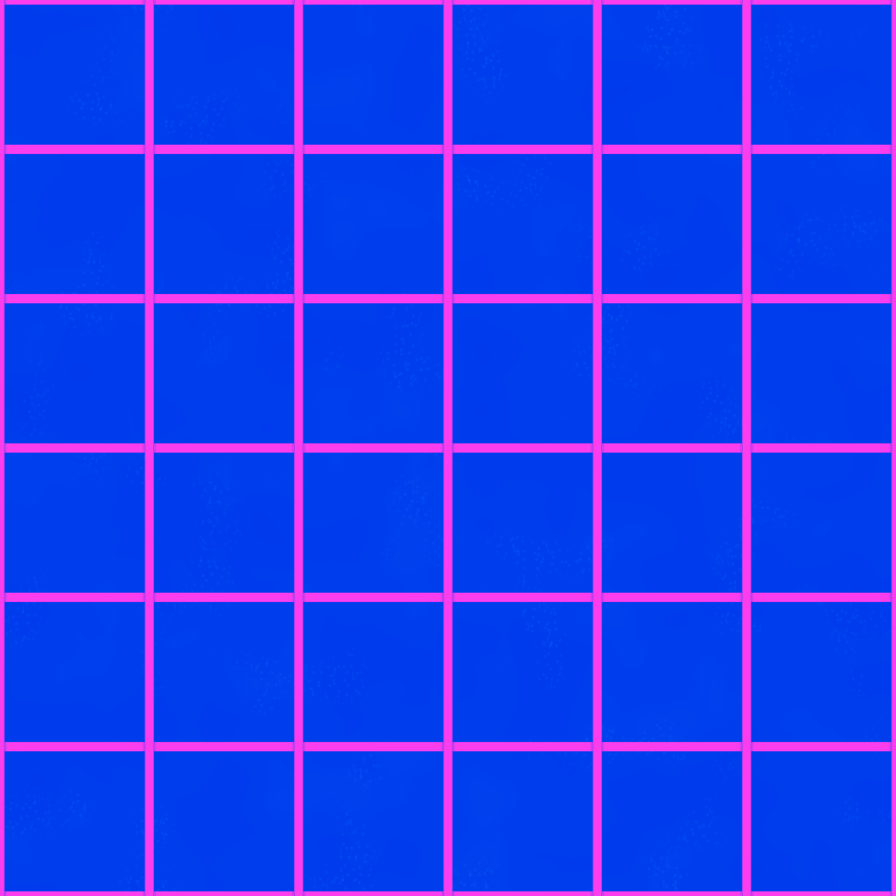
Give the GLSL for this pattern, as a three.js fragment shader.

```glsl
// Blue square tiles with magenta grid lines and faint surface wear.
#define REPEATS 6.0
#define HALF_LINE 0.031
#define HALF_CORE 0.025
#define SOFT 0.005
#define SHADE_REACH 0.055
#define BLUE vec3(0.0, 0.240, 0.93)
#define PINK vec3(0.99, 0.24, 0.93)
#define EDGE vec3(0.72, 0.24, 0.93)
#define MOTTLE 0.009
#define TILE_TONE 0.006
#define WEAR 0.06

varying vec2 vUv;

const float TAU = 6.2831853;

float hash(vec2 p) {
  return fract(sin(dot(p, vec2(127.1, 311.7))) * 4375.85);
}

// Cellular distance that wraps after a whole number of cells.
float cells(vec2 uv, vec2 count) {
  vec2 p = uv * count;
  vec2 base = floor(p);
  float nearest = 1.0;
  for (int y = -1; y <= 1; y++) {
    for (int x = -1; x <= 1; x++) {
      vec2 cell = base + vec2(float(x), float(y));
      vec2 id = mod(cell, count);
      vec2 seed = cell + vec2(hash(id), hash(id + 37.0));
      nearest = min(nearest, length(p - seed));
    }
  }
  return nearest;
}

// Layered sines with whole frequencies, so they wrap; about -1 to 1.
float cloud(vec2 uv) {
  float sum = 0.0;
  float amp = 0.5;
  vec2 freq = vec2(2.0, 3.0);
  for (int i = 0; i < 5; i++) {
    float bend = 1.3 * sin(TAU * dot(uv, vec2(-freq.y, freq.x)) + float(i));
    sum += amp * sin(TAU * dot(uv, freq) + bend + 2.1 * float(i));
    freq = vec2(freq.y + 1.0, -freq.x * 2.0 - 1.0);
    amp *= 0.65;
  }
  return sum;
}

float band(float dist, float halfWidth) {
  return 1.0 - smoothstep(halfWidth - SOFT, halfWidth + SOFT, dist);
}

void main() {
  vec2 grid = vUv * REPEATS;
  vec2 dist = abs(fract(grid + 0.5) - 0.5);

  // Tile body with slow mottling and a slight tone per tile
  float mottle = cloud(vUv);
  float tone = hash(mod(floor(grid), REPEATS)) - 0.5;
  vec3 color = BLUE;
  color.g += MOTTLE * mottle + TILE_TONE * tone;

  // Sparse pale specks and fine scratches, gathered in patches
  vec2 warped = vUv + 0.008 * sin(TAU * (vUv.yx * 5.0 + vec2(0.1, 0.4)));
  float patches = smoothstep(0.25, 0.9, cloud(vUv.yx + 0.37));
  float specks = 1.0 - smoothstep(0.1, 0.28, cells(vUv, vec2(110.0)));
  float scratches = 1.0 - smoothstep(0.04, 0.16, cells(warped, vec2(90.0, 24.0)));
  float wear = patches * (0.6 * specks + 0.5 * scratches);
  color += WEAR * wear * vec3(0.1, 1.0, 0.2);

  // Horizontal lines, shaded where they pass under the vertical ones
  float shade = 1.0 - smoothstep(HALF_LINE, SHADE_REACH, dist.x);
  vec3 under = mix(PINK, EDGE, 0.8 * shade);
  color = mix(color, under, band(dist.y, HALF_LINE));

  // Vertical lines on top, with purple rims
  vec3 upright = mix(EDGE, PINK, band(dist.x, HALF_CORE));
  color = mix(color, upright, band(dist.x, HALF_LINE));

  gl_FragColor = vec4(color, 1.0);
}
```
